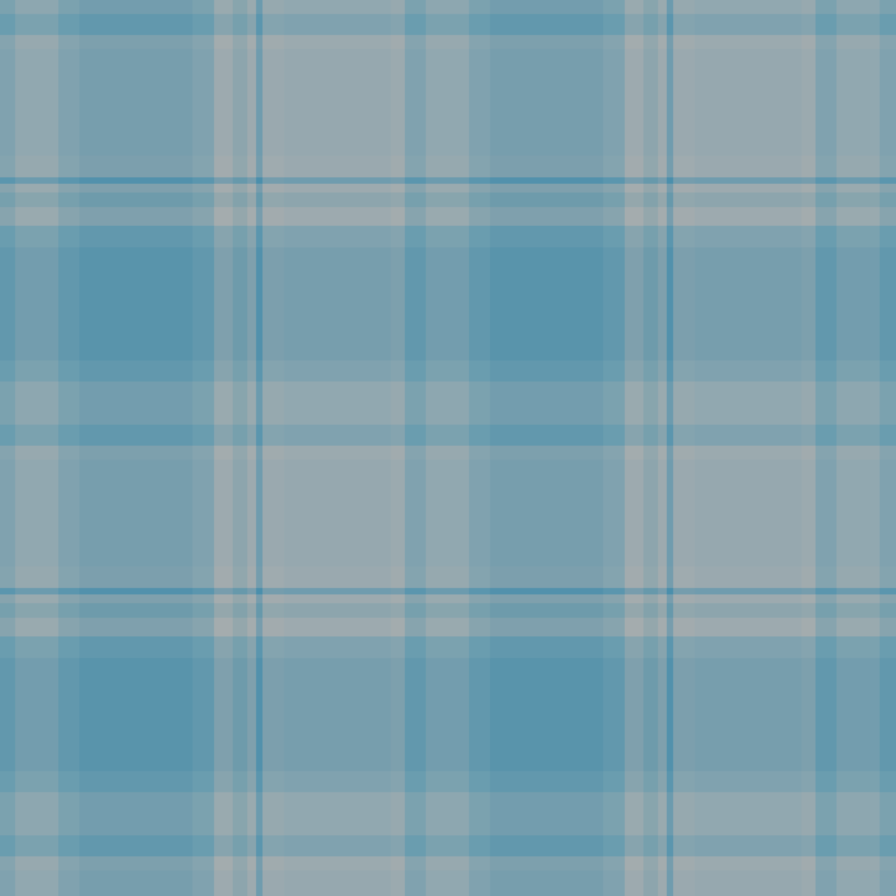
Write a Shadertoy shader that draws this pattern.

```glsl
// Soft blue and grey plaid. One list of stripes (the sett) is repeated along
// both axes; each point is the even blend of its warp and weft thread colour.
// Stripe positions are counted in threads, with a fixed count per canvas.

#define THREADS_ACROSS 768.0
#define SETT_THREADS 352.0
#define SETT_START vec2(290.0, 681.0)
#define EDGE_SOFTNESS 0.8
#define STRIPES 12

#define BLUE   vec3(0.350, 0.580, 0.671)
#define MEDIUM vec3(0.416, 0.614, 0.686)
#define LINE   vec3(0.295, 0.560, 0.675)
#define HAZE   vec3(0.515, 0.637, 0.670)
#define MIST   vec3(0.552, 0.655, 0.690)
#define GREY   vec3(0.587, 0.660, 0.688)
#define WARM   vec3(0.645, 0.675, 0.682)

// Thread at which each stripe begins, and its colour.
const float starts[STRIPES] = float[](
    46.5, 65.0, 70.5, 78.0, 90.5, 106.5,
    125.0, 222.0, 240.0, 277.0, 295.0, 307.0);
const vec3 tones[STRIPES] = vec3[](
    mix(GREY, WARM, 0.6), LINE, WARM, HAZE, WARM, MEDIUM,
    BLUE, MEDIUM, MIST, MEDIUM, mix(GREY, WARM, 0.75), GREY);

// Colour of the sett at a thread position; it begins and ends inside grey.
vec3 settColor(float thread, float soft) {
    float t = mod(thread, SETT_THREADS);
    vec3 color = GREY;
    for (int i = 0; i < STRIPES; i++) {
        color = mix(color, tones[i], smoothstep(starts[i] - soft, starts[i] + soft, t));
    }
    return color;
}

void mainImage(out vec4 fragColor, in vec2 fragCoord) {
    float threadsPerPixel = THREADS_ACROSS / iResolution.y;
    float soft = max(EDGE_SOFTNESS, 0.75 * threadsPerPixel);
    vec2 thread = SETT_START - fragCoord * threadsPerPixel;

    // Equal parts of warp and weft.
    vec3 warp = settColor(thread.x, soft);
    vec3 weft = settColor(thread.y, soft);
    fragColor = vec4(0.5 * (warp + weft), 1.0);
}
```
